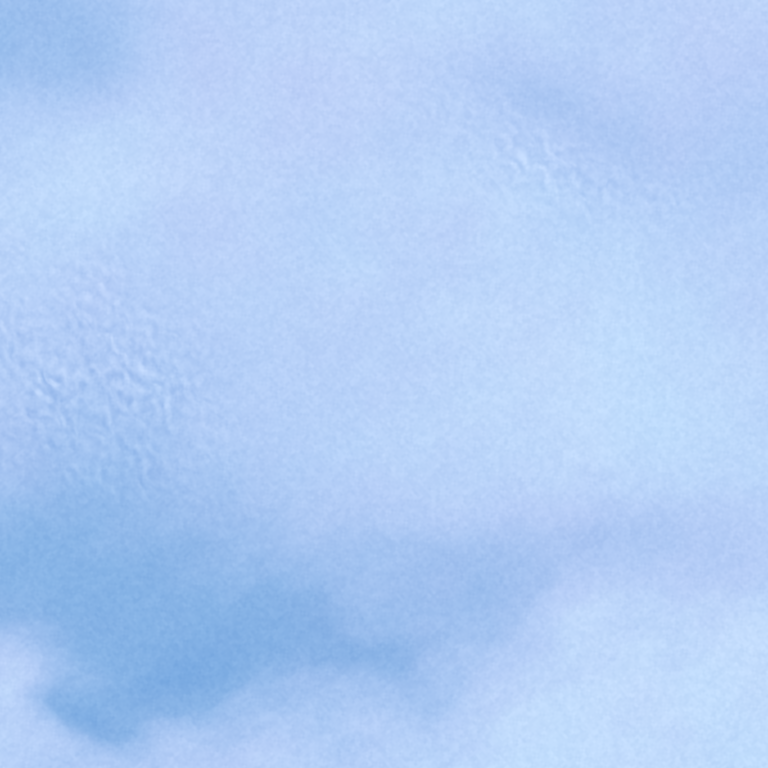
A Shadertoy shader for this texture:

```glsl
// Soft pale-blue sky with hazy cloud, deeper blue wisps and a faint painterly grain.

float hash(vec2 p) {
    vec3 q = fract(vec3(p.xyx) * 0.1031);
    q += dot(q, q.yzx + 33.33);
    return fract((q.x + q.y) * q.z);
}

float noise(vec2 p) {
    vec2 i = floor(p), f = fract(p);
    f = f * f * f * (f * (f * 6.0 - 15.0) + 10.0);
    return mix(mix(hash(i), hash(i + vec2(1, 0)), f.x),
               mix(hash(i + vec2(0, 1)), hash(i + vec2(1, 1)), f.x), f.y);
}

vec2 rotate(vec2 p, float a) {
    float c = cos(a), s = sin(a);
    return vec2(c * p.x + s * p.y, c * p.y - s * p.x);
}

// Fractal noise centred on zero
float fbm(vec2 p) {
    float sum = 0.0, amp = 0.5;
    for (int i = 0; i < 5; i++) {
        sum += amp * (noise(p) - 0.5);
        p = rotate(p, 0.6) * 2.03 + 17.3;
        amp *= 0.53;
    }
    return sum;
}

// Soft elliptical patch, tilted by an angle
float patchAt(vec2 p, vec2 centre, vec2 radius, float angle) {
    vec2 q = rotate(p - centre, angle) / radius;
    return exp(-dot(q, q));
}

// Pale haze to deep sky
vec3 skyRamp(float depth) {
    vec3 c = mix(vec3(0.76, 0.865, 0.99), vec3(0.71, 0.81, 0.97), smoothstep(0.0, 0.28, depth));
    c = mix(c, vec3(0.63, 0.76, 0.94), smoothstep(0.22, 0.52, depth));
    c = mix(c, vec3(0.53, 0.70, 0.90), smoothstep(0.45, 0.78, depth));
    return mix(c, vec3(0.44, 0.64, 0.87), smoothstep(0.75, 1.25, depth));
}

void mainImage(out vec4 fragColor, in vec2 fragCoord) {
    vec2 uv = fragCoord / iResolution.xy;

    // Warp the broad shapes so their borders drift like vapour
    vec2 p = uv + 0.09 * vec2(fbm(uv * 5.0 + 3.0), fbm(uv * 5.0 + 41.0));

    // Blue openings
    float depth = 0.155;
    depth += 0.50 * patchAt(p, vec2(0.02, 0.29), vec2(0.32, 0.17), -0.15);
    depth += 0.48 * patchAt(p, vec2(0.30, 0.16), vec2(0.27, 0.13), 0.15);
    depth += 0.30 * patchAt(p, vec2(0.22, 0.10), vec2(0.10, 0.05), 0.4);
    depth += 0.42 * patchAt(p, vec2(0.12, 0.06), vec2(0.085, 0.025), -0.55);
    depth += 0.22 * patchAt(p, vec2(0.48, 0.15), vec2(0.10, 0.04), -0.4);
    depth += 0.22 * patchAt(p, vec2(0.62, 0.26), vec2(0.17, 0.08), 0.3);
    depth += 0.20 * patchAt(p, vec2(0.88, 0.28), vec2(0.18, 0.06), 0.1);
    depth += 0.42 * patchAt(p, vec2(0.04, 0.95), vec2(0.19, 0.10), 0.3);
    depth += 0.23 * patchAt(p, vec2(0.72, 0.87), vec2(0.16, 0.06), -0.3);
    depth += 0.18 * patchAt(p, vec2(0.97, 0.77), vec2(0.16, 0.13), 0.0);
    depth += 0.14 * patchAt(p, vec2(0.15, 0.50), vec2(0.30, 0.14), -0.3);

    // Bright haze
    depth -= 0.40 * patchAt(p, vec2(0.02, 0.13), vec2(0.09, 0.06), -0.4);
    depth -= 0.14 * patchAt(p, vec2(0.88, 0.06), vec2(0.32, 0.13), 0.2);
    depth -= 0.10 * patchAt(p, vec2(0.76, 0.53), vec2(0.24, 0.20), 0.0);
    depth -= 0.08 * patchAt(p, vec2(0.10, 0.77), vec2(0.22, 0.07), 0.2);

    // Cloud mottling, with broken wisps in the lower part
    depth += 0.12 * fbm(uv * 5.0 + 9.0) + 0.10 * fbm(uv * 17.0 + 31.0);
    float wisps = fbm(rotate(p, 0.45) * vec2(9.0, 20.0) + 23.0);
    depth += wisps * (0.06 + 0.28 * smoothstep(0.42, 0.1, uv.y));

    vec3 colour = skyRamp(depth);

    // Lavender in the upper haze, a hint of cyan elsewhere
    float lavender = 0.6 * patchAt(p, vec2(0.34, 0.87), vec2(0.22, 0.13), 0.2)
                   + 0.7 * patchAt(p, vec2(0.98, 0.95), vec2(0.14, 0.12), 0.0)
                   + 0.3 * patchAt(p, vec2(0.86, 0.28), vec2(0.18, 0.07), 0.0);
    colour += vec3(0.018, -0.010, -0.003) * (lavender + fbm(uv * 7.0 + 61.0));

    // Short broken flecks gathered in two rough areas
    float rough = patchAt(p, vec2(0.08, 0.53), vec2(0.22, 0.14), -0.6)
                + 0.7 * patchAt(p, vec2(0.74, 0.80), vec2(0.18, 0.07), -0.35);
    vec2 bent = uv + 0.012 * vec2(noise(uv * 45.0), noise(uv * 45.0 + 70.0));
    vec2 slant = rotate(bent, 0.4) * vec2(120.0, 85.0);
    float flecks = noise(slant) - noise(slant + vec2(0.8, 0.4));
    flecks += 0.5 * (noise(slant * 1.9 + 13.0) - 0.5);
    colour += vec3(0.085, 0.065, 0.035) * flecks * rough * (0.2 + 1.1 * noise(uv * 16.0));

    // Fine soft grain everywhere
    float grain = noise(uv * 170.0) + 0.9 * noise(rotate(uv, 0.7) * 290.0 + 50.0) - 0.95;
    colour += vec3(0.031, 0.025, 0.016) * grain;

    fragColor = vec4(clamp(colour, 0.0, 1.0), 1.0);
}
```
